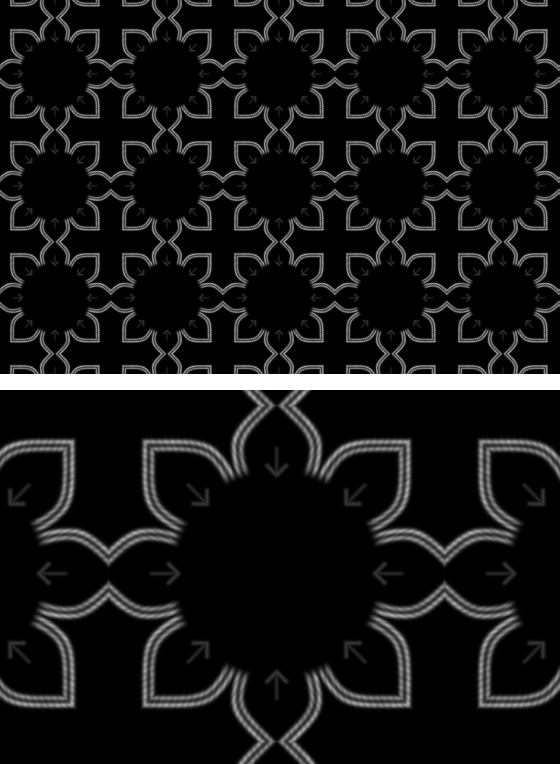
Top: the whole. Bottom: its middle third, enlarged.
This pattern is drawn by a Shadertoy shader. Its source:

```glsl
// Tiled grey eight-petal rosettes with braided double outlines on black.

const float PI = 3.14159265;
const float REPEATS_ACROSS = 5.0;
const vec2 ROSETTE_CENTRE = vec2(2.49, 1.68);

float hash(vec2 p) {
    return fract(sin(dot(p, vec2(127.1, 311.7))) * 43758.5453);
}

float noise(vec2 p) {
    vec2 i = floor(p), f = fract(p);
    f = f * f * (3.0 - 2.0 * f);
    return mix(mix(hash(i), hash(i + vec2(1, 0)), f.x),
               mix(hash(i + vec2(0, 1)), hash(i + vec2(1, 1)), f.x), f.y);
}

float smoothMin(float a, float b, float k) {
    float h = max(k - abs(a - b), 0.0);
    return min(a, b) - h * h / (4.0 * k);
}

float segmentDistance(vec2 p, vec2 a, vec2 b) {
    vec2 ab = b - a;
    return length(p - a - ab * clamp(dot(p - a, ab) / dot(ab, ab), 0.0, 1.0));
}

// Soft line profile that never gets thinner than the pixel grid allows.
float softLine(float d, float width, float pixel) {
    return exp(-d * d / (width * width + 0.12 * pixel * pixel));
}

// Depth inside a petal: a rounded flank joined to a straight pointed tip.
float petalDepth(vec2 q, float tip) {
    float flank = 0.234 - length(q - vec2(0.378, -0.095));
    float point = (tip - q.x - q.y) * sqrt(0.5);
    return smoothMin(flank, point, 0.03);
}

// Two parallel strands with slanted braid marks and uneven wear.
float braid(float depth, vec2 q, vec2 p, float pixel) {
    float outer = softLine(depth - 0.012, 0.0082, pixel);
    float inner = softLine(depth - 0.033, 0.0080, pixel);
    float twist = 0.5 + 0.5 * sin(230.0 * (q.x - q.y) + 130.0 * depth);
    float wear = noise(p * 42.0);
    return (0.58 * outer + 0.50 * inner) * (0.76 + 0.18 * twist + 0.24 * wear);
}

// Faint arrow aimed at the rosette centre.
float arrow(vec2 q, float pixel) {
    vec2 tip = vec2(0.293, 0.0);
    float stem = segmentDistance(q, tip, vec2(0.372, 0.0));
    float head = segmentDistance(q, tip, vec2(0.321, 0.028));
    return max(0.15 * softLine(stem, 0.006, pixel),
               0.20 * softLine(head, 0.007, pixel));
}

float rosette(vec2 p, float pixel) {
    // Fold the plane into one of eight mirrored petals.
    float angle = round(atan(p.y, p.x) / (PI / 4.0)) * PI / 4.0;
    vec2 axis = vec2(cos(angle), sin(angle));
    vec2 q = vec2(dot(p, axis), abs(axis.x * p.y - axis.y * p.x));

    // Sideways petals reach a little further than upright ones.
    float tip = 0.571 + 0.010 * cos(2.0 * angle);
    float outline = braid(petalDepth(q, tip), q, p, pixel);
    outline *= smoothstep(0.295, 0.335, length(p));
    return max(outline, arrow(q, pixel));
}

void mainImage(out vec4 fragColor, in vec2 fragCoord) {
    float pixel = REPEATS_ACROSS / iResolution.x;
    vec2 p = fract(fragCoord * pixel - ROSETTE_CENTRE + 0.5) - 0.5;
    fragColor = vec4(vec3(rosette(p, pixel)), 1.0);
}
```
